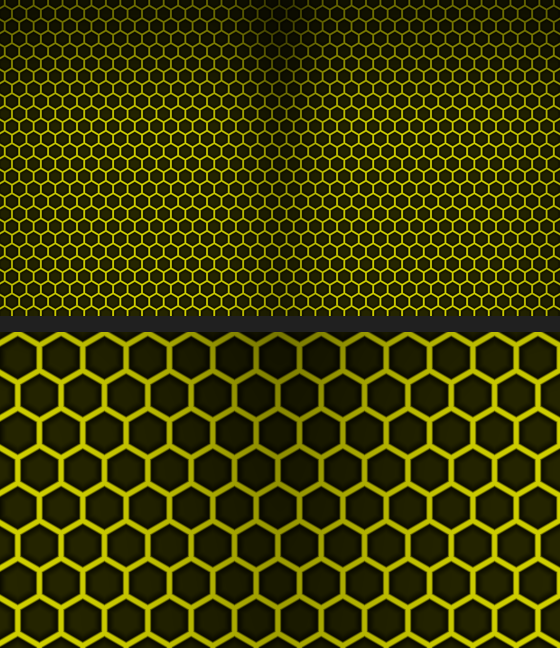
Top, the full canvas; bottom, a detail of the centre.
Reproduce this pattern procedurally as a Shadertoy shader.

```glsl
// Yellow honeycomb mesh over dark olive cells, about 39 across and 25 rows down.
// A hexagonal distance gives the wires and the soft glow inside each cell;
// broad shading darkens the top and a vertical band in the middle.

// Offset from the centre of the nearest pointy-top hexagon of width 1.
vec2 hexOffset(vec2 q) {
    vec2 period = vec2(1.0, sqrt(3.0));
    vec2 a = mod(q + 0.5 * period, period) - 0.5 * period;
    vec2 b = mod(q, period) - 0.5 * period;
    return dot(a, a) < dot(b, b) ? a : b;
}

// Distance inward from the border of the cell.
float hexEdge(vec2 offset) {
    vec2 c = abs(offset);
    return 0.5 - max(c.x, dot(c, vec2(0.5, 0.5 * sqrt(3.0))));
}

// Two wide pools of light, separated by a shadow that deepens upward.
float lighting(vec2 p) {
    float height = p.y + 0.5;
    float top = 1.0 - 0.48 * smoothstep(0.55, 1.02, height);
    float seamDepth = mix(0.2, 0.5, smoothstep(0.2, 1.0, height));
    float seam = 1.0 - seamDepth * exp(-pow(abs(p.x) / 0.13, 1.6));
    float sides = 1.0 - 0.1 * smoothstep(0.6, 0.9, abs(p.x));
    return top * seam * sides;
}

void mainImage(out vec4 fragColor, in vec2 fragCoord) {
    vec2 p = (fragCoord - 0.5 * iResolution.xy) / iResolution.y;
    float cellsPerHeight = 21.87;
    float edge = hexEdge(hexOffset(p * cellsPerHeight + vec2(0.05, 0.415)));
    float light = lighting(p);

    // Cell interior: olive glow fading to a dark rim
    float glow = mix(0.035, 0.145, smoothstep(0.04, 0.28, edge));
    float cell = glow * mix(0.25, 1.0, light * light);

    // Wire along the shared borders
    float softness = 0.02 + 0.5 * cellsPerHeight / iResolution.y;
    float wire = 1.0 - smoothstep(0.065 - softness, 0.065 + softness, edge);

    float level = mix(cell, 0.82 * light, wire);
    fragColor = vec4(level, level, 0.0, 1.0);
}
```
